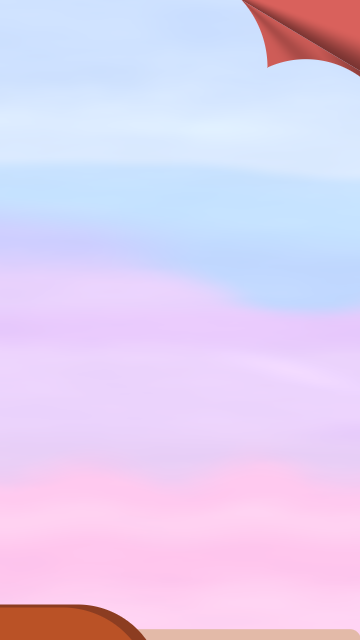
A Shadertoy shader for this background:

```glsl
// A pastel watercolour sky, blue above lavender above pink, with a curled red
// page corner at the top right and a rounded wooden tab and strip at the base.
// Soft colour bands are bent by stretched noise; solid parts use distances.

const vec2 CANVAS = vec2(4.32, 7.68);

float hash(vec2 p) {
    p = fract(p * vec2(0.1031, 0.1137));
    p += dot(p, p.yx + 33.33);
    return fract((p.x + p.y) * p.x * 17.0);
}

float noise(vec2 p) {
    vec2 i = floor(p), f = fract(p);
    f = f * f * (3.0 - 2.0 * f);
    return mix(mix(hash(i), hash(i + vec2(1, 0)), f.x),
               mix(hash(i + vec2(0, 1)), hash(i + vec2(1, 1)), f.x), f.y);
}

// Layered noise centred on zero
float fbm(vec2 p) {
    float sum = 0.0, amp = 0.5;
    for (int i = 0; i < 4; i++) {
        sum += amp * (noise(p) - 0.5);
        p = mat2(1.8, 0.3, -0.3, 1.8) * p + 7.3;
        amp *= 0.5;
    }
    return sum;
}

float fill(float dist, float pixel) {
    return clamp(0.5 - dist / pixel, 0.0, 1.0);
}

vec3 band(vec3 below, float depth, float start, float end, vec3 colour) {
    return mix(below, colour, smoothstep(start, end, depth));
}

// Soft elliptical brush mark
float glow(vec2 p, vec2 centre, vec2 radius) {
    vec2 q = (p - centre) / radius;
    return exp(-dot(q, q));
}

vec3 sky(vec2 p) {
    float cloud = fbm(p * vec2(0.9, 1.6) + 3.0);
    float streak = fbm(p * vec2(0.7, 4.0) + 11.0);
    float depth = CANVAS.y - p.y + 0.12 * streak;

    // Blue part, with a paler cloud bank
    vec3 c = vec3(0.81, 0.885, 1.0);
    c = band(c, depth + 0.8 * cloud, 0.5, 1.7, vec3(0.86, 0.92, 1.0));
    float bank = depth - 0.18 * smoothstep(2.2, 4.3, p.x);
    c = band(c, bank, 1.86, 2.06, vec3(0.79, 0.89, 1.0));
    c = band(c, bank, 2.0, 2.4, vec3(0.77, 0.885, 1.0));
    vec3 haze = mix(vec3(0.81, 0.81, 1.0), vec3(0.76, 0.85, 1.0), smoothstep(0.9, 2.6, p.x));
    c = band(c, depth - 0.1 * p.x, 2.3, 2.85, haze);

    // Lavender part, dipping at the right
    float dip = 0.5 * glow(p, vec2(3.55, 4.2), vec2(0.85, 3.0)) + 0.08 * p.x;
    c = band(c, depth - dip + 0.2 * cloud, 2.85, 3.4, vec3(0.91, 0.82, 0.99));
    c = band(c, depth, 3.6, 3.9, vec3(0.91, 0.79, 0.99));
    c = band(c, depth, 4.0, 4.35, vec3(0.925, 0.83, 0.99));
    c = band(c, depth, 5.0, 5.55, vec3(0.91, 0.81, 0.965));

    // Pink part, with a billowing upper edge
    float billow = 0.12 * cos((p.x - 1.05) * 3.07) + 0.3 * cloud;
    c = band(c, depth + billow, 5.4, 5.95, vec3(1.0, 0.785, 0.935));
    c = band(c, depth + 0.4 * billow, 5.95, 6.25, vec3(1.0, 0.82, 0.945));
    c = band(c, depth + 0.4 * billow, 6.25, 6.65, vec3(1.0, 0.775, 0.93));
    c = band(c, depth + 0.4 * billow, 6.75, 7.4, vec3(1.0, 0.825, 0.95));

    // Light and dark brush marks
    c += 0.025 * glow(p, vec2(2.5, 6.13), vec2(0.7, 0.14));
    c += 0.03 * glow(p, vec2(3.6, 3.2 - 0.25 * (p.x - 3.6)), vec2(0.8, 0.12));
    c -= vec3(0.02, 0.03, 0.0) * glow(p, vec2(4.3, 2.5), vec2(0.6, 0.15));
    c -= vec3(0.02, 0.015, 0.0) * glow(p, vec2(2.3, 7.4), vec2(0.5, 0.4));
    return c + vec3(0.03, 0.025, 0.01) * (streak + 0.6 * cloud);
}

vec3 pageCurl(vec3 c, vec2 p, float pixel) {
    vec2 apex = vec2(2.9, 7.68);
    vec2 q = p - apex;
    float fold = dot(q, vec2(0.514, 0.858));
    float along = dot(q, vec2(0.858, -0.514));
    vec3 red = vec3(0.85, 0.38, 0.36), shade = vec3(0.47, 0.2, 0.19);

    // Flap cut by two discs, shaded in rays from the apex
    float flap = max(1.21 - distance(p, vec2(2.0, 6.87)), 1.11 - distance(p, vec2(3.67, 5.86)));
    flap = max(max(flap, fold), max(6.7 - p.y, -q.x));
    float angle = atan(-q.y, q.x);
    float crease = exp(-pow((angle - 0.76) / 0.13, 2.0));
    float dusk = max(0.42 * crease, 0.75 * smoothstep(0.9, 1.75, along) * smoothstep(-0.22, 0.0, fold));
    c = mix(c, mix(red * 0.95, shade, dusk), fill(flap, pixel));

    // Upper sheet, dark along the fold
    float lit = smoothstep(-0.03, 0.08 + 0.2 * along, fold);
    return mix(c, mix(shade, red, lit), fill(-fold, pixel));
}

// Flat top that rounds off to the right
float tab(vec2 p, vec2 centre, float radius) {
    vec2 q = p - centre;
    return length(vec2(max(q.x, 0.0), q.y)) - radius;
}

void mainImage(out vec4 fragColor, in vec2 fragCoord) {
    vec2 p = fragCoord / iResolution.xy * CANVAS;
    float pixel = CANVAS.y / iResolution.y;
    vec3 c = pageCurl(sky(p), p, pixel);
    c = mix(c, vec3(0.89, 0.73, 0.66), fill(tab(p, vec2(4.2, 0.0), 0.13), pixel));
    c = mix(c, vec3(0.55, 0.24, 0.13), fill(tab(p, vec2(0.93, -0.59), 1.016), pixel));
    c = mix(c, vec3(0.73, 0.32, 0.15), fill(tab(p, vec2(0.75, -0.69), 1.08), pixel));
    fragColor = vec4(clamp(c, 0.0, 1.0), 1.0);
}
```
